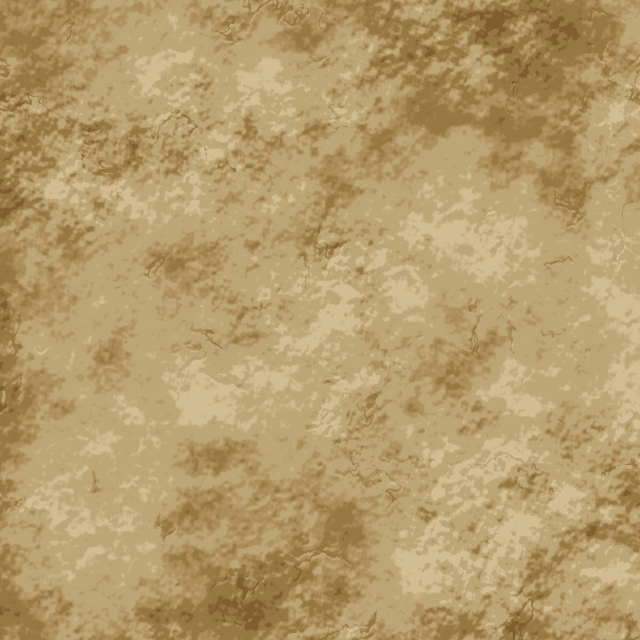
Write a Shadertoy shader that draws this texture.

```glsl
// Weathered ochre sandstone: soft blotches, gritty relief and broken dark cracks.
#define BLOTCH_SCALE 5.0
#define ROUGH_SCALE 4.0
#define RELIEF_SCALE 15.0
#define GRAIN_SCALE 150.0
#define CRACK_SCALE 6.5
#define CRACK_WIDTH 0.017
#define CRACK_DEPTH 1.7
#define TONE_BIAS 0.12
#define TONE_BLEND 0.42

const vec3 UMBER = vec3(0.50, 0.37, 0.19);
const vec3 OCHRE = vec3(0.59, 0.47, 0.26);
const vec3 TAN   = vec3(0.68, 0.56, 0.36);
const vec3 SAND  = vec3(0.74, 0.65, 0.46);
const vec3 CREAM = vec3(0.82, 0.74, 0.57);

float hash(vec2 p) {
    return fract(sin(dot(p, vec2(127.1, 311.7))) * 43758.5453);
}

float noise(vec2 p) {
    vec2 cell = floor(p), f = fract(p);
    f = f * f * f * (f * (f * 6.0 - 15.0) + 10.0);
    float bottom = mix(hash(cell), hash(cell + vec2(1, 0)), f.x);
    float top = mix(hash(cell + vec2(0, 1)), hash(cell + vec2(1, 1)), f.x);
    return mix(bottom, top, f.y);
}

// Rotated octaves hide the lattice; the result is centred on zero.
float fbm(vec2 p) {
    float sum = 0.0, total = 0.0, amp = 1.0;
    for (int i = 0; i < 5; i++) {
        sum += amp * (noise(p) - 0.5);
        total += amp;
        amp *= 0.56;
        p = mat2(1.6, 1.2, -1.2, 1.6) * p + 17.3;
    }
    return sum / total;
}

// Thin contour of warped noise, broken into short pieces of varying width.
float crack(vec2 p, vec2 stretch, float seed) {
    vec2 q = p * stretch * CRACK_SCALE + seed;
    q += 0.5 * vec2(fbm(p * 18.0 + seed), fbm(p * 18.0 - seed));
    float breaks = smoothstep(0.03, 0.16, fbm(p * 8.0 + seed * 2.3));
    float width = CRACK_WIDTH * (0.5 + breaks);
    return breaks * (1.0 - smoothstep(0.15 * width, width, abs(fbm(q))));
}

float cracks(vec2 p) {
    float level = crack(p, vec2(0.75, 1.5), 31.7);
    float upright = crack(mat2(0.91, 0.42, -0.42, 0.91) * p, vec2(1.5, 0.8), 73.1);
    return max(level, upright);
}

// Five stone colours, joined by soft steps over a roughly normal tone.
vec3 stoneColor(float tone) {
    vec3 color = mix(UMBER, OCHRE, smoothstep(-TONE_BLEND, TONE_BLEND, tone + 2.3));
    color = mix(color, TAN, smoothstep(-TONE_BLEND, TONE_BLEND, tone + 0.77));
    color = mix(color, SAND, smoothstep(-TONE_BLEND, TONE_BLEND, tone - 0.05));
    return mix(color, CREAM, smoothstep(-TONE_BLEND, TONE_BLEND, tone - 1.55));
}

void mainImage(out vec4 fragColor, in vec2 fragCoord) {
    vec2 p = fragCoord / iResolution.y;

    // Broad stains and the patches where the surface has crumbled
    float blotch = fbm(p * vec2(1.1, 0.9) * BLOTCH_SCALE + 4.2);
    float mottle = fbm(p * 17.0 + 51.0);
    float rough = smoothstep(-0.10, 0.14, fbm(p * ROUGH_SCALE + 88.0));

    // Slanted light over the small bumps
    vec2 light = vec2(-0.0012, 0.0028);
    float relief = fbm((p - light) * RELIEF_SCALE) - fbm((p + light) * RELIEF_SCALE);
    float grain = noise(p * GRAIN_SCALE) + noise(p * GRAIN_SCALE * 0.57 + 9.0) - 1.0;

    // Cracks carry a pale lip along their lower edge
    float gap = cracks(p);
    float lip = max(cracks(p + vec2(-0.001, 0.0045)) - gap, 0.0);

    float tone = TONE_BIAS + 5.6 * blotch + 3.0 * mottle;
    tone += relief * mix(7.0, 17.0, rough) + grain * mix(0.7, 1.4, rough);
    tone -= 0.5 * (rough - 0.5);
    tone += 0.6 * lip - CRACK_DEPTH * gap * mix(0.65, 1.0, rough);

    fragColor = vec4(stoneColor(tone), 1.0);
}
```
